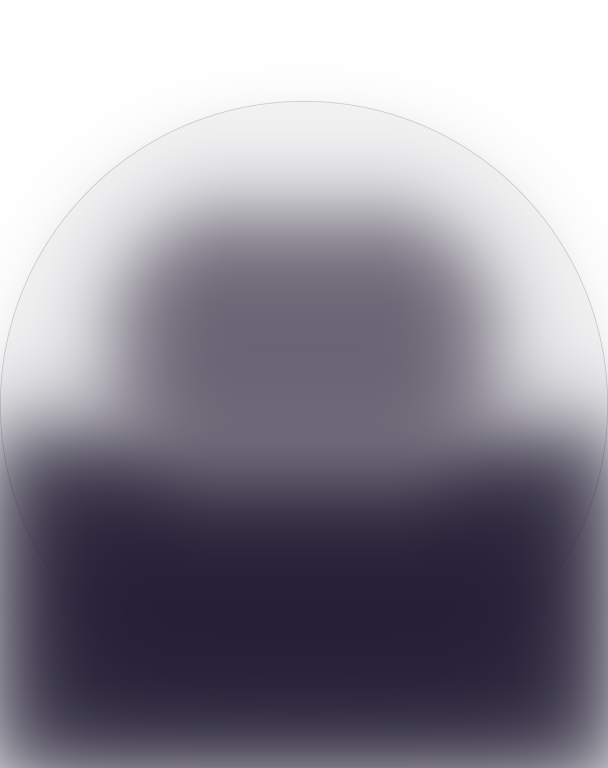
Write a Shadertoy shader that draws this background.

```glsl
const vec3 PAPER = vec3(1.0);
const vec3 DISC = vec3(0.957, 0.957, 0.96);
const vec3 MAUVE = vec3(0.41, 0.39, 0.45);
const vec3 INK = vec3(0.143, 0.122, 0.208);

// Smooth step across a blurred edge; distance is positive outside
float softEdge(float dist, float blur) {
    return 1.0 / (1.0 + exp(1.702 * dist / blur));
}

// Coverage of a box blurred separately along each axis
float blurredBox(vec2 p, vec2 halfSize, float blur) {
    vec2 d = abs(p) - halfSize;
    return softEdge(d.x, blur) * softEdge(d.y, blur);
}

float roundedBox(vec2 p, vec2 halfSize, float radius) {
    vec2 d = abs(p) - halfSize + radius;
    return length(max(d, 0.0)) + min(max(d.x, d.y), 0.0) - radius;
}

// Pale disc with a faint halo beyond its rim
vec3 discLayer(float rim, float pixel) {
    float halo = 0.026 * exp(-max(rim, 0.0) / 0.025);
    float inside = 1.0 - smoothstep(-pixel, pixel, rim);
    return mix(PAPER - halo, DISC, inside);
}

// Antialiased hairline centred on the zero distance
float hairline(float dist, float width, float pixel) {
    float strength = min(width / pixel, 1.0);
    float reach = 0.5 * max(width, pixel);
    return strength * (1.0 - smoothstep(reach - 0.5 * pixel, reach + 0.5 * pixel, abs(dist)));
}

void mainImage(out vec4 fragColor, in vec2 fragCoord) {
    // One unit is the canvas width
    vec2 p = fragCoord / iResolution.x;
    float pixel = 1.0 / iResolution.x;

    float rim = length(p - vec2(0.5, 0.597)) - 0.4995;
    vec3 color = discLayer(rim, pixel);

    // Dark lower block
    float block = blurredBox(p - vec2(0.5, 0.2665), vec2(0.513, 0.2865), 0.077);
    color = mix(color, INK, block);

    // Upper cloud, lying over the block
    float cloud = roundedBox(p - vec2(0.5, 0.691), vec2(0.306, 0.218), 0.2);
    color = mix(color, MAUVE, softEdge(cloud, 0.075));

    // Thin rim line
    color = mix(color, INK, 0.16 * hairline(rim, 0.0017, pixel));

    fragColor = vec4(color, 1.0);
}
```
